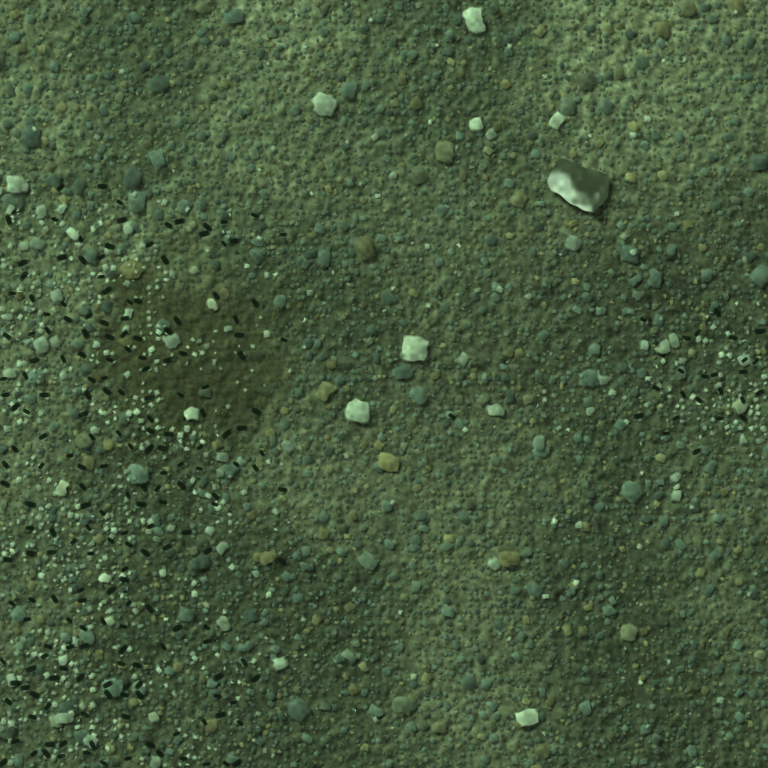
Write a WebGL 2 fragment shader that draws this texture.

```glsl
#version 300 es
precision highp float;
// Green-lit gravel bed with scattered stones, pale shell clusters and dark slanted flecks.
uniform vec2 u_resolution;
out vec4 fragColor;

vec3 hash3(vec2 p) {
  vec3 q = fract(p.xyx * vec3(0.1031, 0.1030, 0.0973));
  q += dot(q, q.yxz + 33.33);
  return fract((q.xxy + q.yzz) * q.zyx);
}

float noise(vec2 p) {
  vec2 i = floor(p), f = fract(p);
  f = f * f * (3.0 - 2.0 * f);
  return mix(mix(hash3(i).x, hash3(i + vec2(1, 0)).x, f.x),
             mix(hash3(i + vec2(0, 1)).x, hash3(i + vec2(1, 1)).x, f.x), f.y);
}

float fbm(vec2 p) {
  float sum = 0.0, amp = 0.5;
  for (int i = 0; i < 4; i++) {
    sum += amp * noise(p);
    p = mat2(1.6, 1.2, -1.2, 1.6) * p + 7.3;
    amp *= 0.5;
  }
  return sum;
}

mat2 rotate(float a) {
  return mat2(cos(a), -sin(a), sin(a), cos(a));
}

// Where shells gather: lower left, plus a small bank at the right edge
float colony(vec2 uv) {
  float left = smoothstep(0.42, 0.15, uv.x) * smoothstep(0.8, 0.62, uv.y);
  float right = smoothstep(0.15, 0.04, length((uv - vec2(0.94, 0.49)) * vec2(0.7, 1.2)));
  return max(left, right);
}

// Rounded, slightly boxy distance: 1.0 on the rim
float pebble(vec2 d, vec2 size, float angle) {
  vec2 q = abs(rotate(angle) * d / 1.0) / size;
  return mix(length(q), max(q.x, q.y) * 1.1, 0.5);
}

// One layer of stones lit from the upper left, each with a short shadow
vec3 stones(vec3 ground, vec2 uv, float cells, float density, float pale, float grouped, float seed) {
  vec2 p = uv * cells, cell = floor(p);
  float soft = 0.0022 * cells;
  vec2 rough = 0.16 * vec2(noise(p * 4.0 + seed), noise(p * 4.0 + seed + 40.0)) - 0.08;
  for (int k = 0; k < 9; k++) {
    vec2 id = cell + vec2(k % 3, k / 3) - 1.0;
    vec3 pick = hash3(id + seed), place = hash3(id + seed + 91.0);
    if (pick.x > density) continue;
    vec2 home = id / cells;
    float clump = colony(home) * smoothstep(0.4, 0.62, noise(home * 26.0 + seed));
    if (pick.x > density * mix(1.0, clump + 0.025, grouped)) continue;

    float radius = mix(0.2, 0.5, pick.y * pick.y);
    vec2 d = p - id - 0.2 - 0.6 * place.xy + rough;
    vec2 size = radius * vec2(1.0, mix(0.65, 0.95, place.z));
    float blur = soft / radius;
    float shade = pebble(d - radius * vec2(0.3, -0.35), size, pick.z * 6.3);
    float rim = pebble(d, size, pick.z * 6.3);
    ground *= 1.0 - 0.5 * smoothstep(1.0 + blur, 0.85 - blur, shade);

    vec3 tint = mix(vec3(0.25, 0.35, 0.265), vec3(0.36, 0.41, 0.24), smoothstep(0.6, 0.9, place.y));
    tint *= 0.8 + 0.5 * pick.z;
    tint = mix(tint, vec3(0.56, 0.71, 0.53) * (0.75 + 0.45 * place.x), pale);
    float light = dot(d / radius, vec2(-0.7, 0.7));
    tint *= 1.0 + 0.3 * light + 0.3 * (noise(uv * 190.0) - 0.5);
    ground = mix(ground, tint, 0.9 * smoothstep(1.0 + blur, 1.0 - blur, rim));
  }
  return ground;
}

// Small dark slanted flecks among the shells
float flecks(vec2 uv) {
  vec2 p = uv * 40.0, cell = floor(p);
  float cover = 0.0;
  for (int k = 0; k < 9; k++) {
    vec2 id = cell + vec2(k % 3, k / 3) - 1.0;
    vec3 pick = hash3(id + 17.0), place = hash3(id + 53.0);
    float present = step(pick.x, 0.6 * colony(id / 40.0));
    vec2 d = p - id - 0.15 - 0.7 * place.xy;
    float rim = pebble(d, vec2(0.27, 0.13) * (0.7 + 0.5 * pick.y), mix(-1.2, 0.9, pick.z));
    cover = max(cover, present * smoothstep(1.35, 0.6, rim));
  }
  return cover;
}

void main() {
  vec2 uv = gl_FragCoord.xy / u_resolution.y;

  // Silt: broad drifts, bare brown hollows and fine relief
  float drift = fbm(uv * 5.0 + 3.0);
  vec3 color = mix(vec3(0.235, 0.30, 0.20), vec3(0.35, 0.43, 0.29), smoothstep(0.25, 0.7, drift));
  color *= 0.93 + 0.2 * smoothstep(0.3, 1.0, uv.y - 0.3 * uv.x + 0.15);
  float hollow = smoothstep(0.16, 0.03, length(uv - vec2(0.25, 0.55)) + 0.2 * (fbm(uv * 22.0) - 0.5));
  float band = smoothstep(0.2, 0.0, abs(uv.y - 0.3 - 0.4 * uv.x)) * smoothstep(0.35, 0.6, uv.x);
  color *= 1.0 - 0.16 * band;
  float relief = fbm(uv * 85.0) - fbm(uv * 85.0 + vec2(-0.35, 0.35));
  color *= 1.0 + 1.1 * relief + 0.35 * (noise(uv * 210.0) - 0.5);

  // Gravel from grit to cobbles
  color = stones(color, uv, 125.0, 0.5, 0.12, 0.0, 5.0);
  color = stones(color, uv, 66.0, 0.32, 0.08, 0.0, 23.0);
  color = mix(color, vec3(0.20, 0.24, 0.14) * (1.0 + relief), 0.75 * hollow);
  color = stones(color, uv, 32.0, 0.17, 0.1, 0.0, 61.0);

  // Shell fragments, flecks and a few pale stones
  color = stones(color, uv, 105.0, 0.6, 0.9, 1.0, 137.0);
  color = stones(color, uv, 46.0, 0.25, 0.7, 1.0, 171.0);
  color = mix(color, vec3(0.06, 0.10, 0.06), 0.9 * flecks(uv));
  color = stones(color, uv, 27.0, 0.022, 0.95, 0.0, 211.0);

  // One large rock with a bleached left face
  vec2 d = uv - vec2(0.755, 0.76) + 0.012 * (vec2(noise(uv * 55.0), noise(uv * 55.0 + 9.0)) - 0.5);
  color *= 1.0 - 0.6 * smoothstep(1.15, 0.8, pebble(d - vec2(0.007, -0.009), vec2(0.042, 0.03), -0.4));
  float bleach = smoothstep(0.008, -0.016, d.x + 0.4 * d.y + 0.03 * (noise(uv * 95.0) - 0.5));
  vec3 rock = mix(vec3(0.24, 0.31, 0.21), vec3(0.66, 0.80, 0.64), bleach * smoothstep(0.022, 0.005, d.y));
  rock *= 0.85 + 0.3 * noise(uv * 130.0);
  color = mix(color, rock, smoothstep(1.07, 0.95, pebble(d, vec2(0.04, 0.028), -0.4)));

  fragColor = vec4(clamp(color, 0.0, 1.0), 1.0);
}
```
